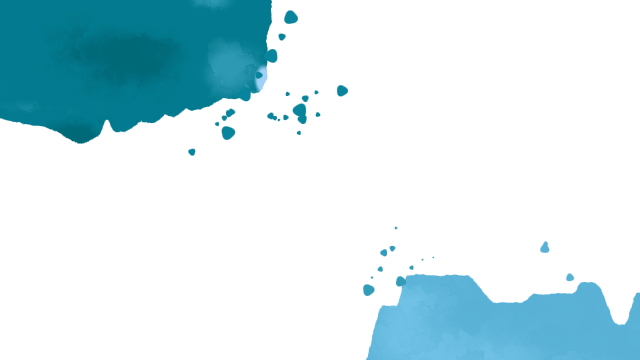
A Shadertoy shader for this background:

```glsl
// Teal and sky-blue watercolour washes in opposite corners of white paper, with splashed drops.
#define PAPER vec3(1.0)
#define TEAL_DEEP vec3(0.0, 0.41, 0.47)
#define TEAL vec3(0.01, 0.48, 0.56)
#define TEAL_LIGHT vec3(0.18, 0.60, 0.70)
#define TEAL_PALE vec3(0.62, 0.82, 0.96)
#define SKY vec3(0.35, 0.70, 0.84)
#define SKY_LIGHT vec3(0.44, 0.76, 0.90)
#define DROP_TEAL vec3(0.03, 0.52, 0.61)
#define DROP_SKY vec3(0.20, 0.61, 0.72)
#define ROUGHNESS 0.035
#define STAIN_CONTRAST 0.45

float hash(vec2 p) {
    return fract(sin(dot(p, vec2(127.1, 311.7))) * 4375.85);
}

// Layered sines, about -1 to 1
float ripple(vec2 p) {
    float sum = 0.0, amp = 0.5;
    for (int i = 0; i < 4; i++) {
        sum += amp * sin(p.x + 1.7 * sin(p.y)) * cos(p.y + sin(p.x * 0.8));
        p = mat2(1.6, 1.2, -1.2, 1.6) * p + 3.1;
        amp *= 0.55;
    }
    return sum;
}

// Flat value of the nearest cell, 0 to 1
float cellTone(vec2 p) {
    vec2 id = floor(p);
    float nearest = 9.0, tone = 0.0;
    for (int j = -1; j <= 1; j++)
    for (int i = -1; i <= 1; i++) {
        vec2 cell = id + vec2(i, j);
        vec2 seed = vec2(hash(cell), hash(cell + 17.3));
        float d = length(cell + seed - p);
        if (d < nearest) { nearest = d; tone = hash(cell + 5.9); }
    }
    return tone;
}

// Ragged pigment patches, centred on zero
float stain(vec2 p) {
    vec2 q = p + 0.25 * vec2(ripple(p * 5.0), ripple(p.yx * 5.0 + 4.0));
    return 0.5 * cellTone(q * vec2(0.9, 1.5)) + 0.3 * cellTone(q * 2.6) + 0.2 * ripple(q * 3.0) - 0.4;
}

// Soft oval spot
float spot(vec2 p, vec2 centre, vec2 size) {
    vec2 q = (p - centre) / size;
    return exp(-dot(q, q));
}

float inkMask(float d) {
    return clamp(0.5 - d / max(fwidth(d), 1e-4), 0.0, 1.0);
}

// Upper-left wash: scalloped lower edge and rough right side
float tealWash(vec2 p) {
    float x = p.x;
    float lower = 5.78 + 0.27 * exp(-1.3 * x) + 0.29 * max(x - 3.1, 0.0)
        - 0.38 * exp(-pow((x - 2.0) / 0.55, 2.0)) + 0.28 * exp(-pow((x - 2.67) / 0.12, 2.0));
    lower += 0.13 * (0.5 - abs(sin(4.6 * x + 0.6 * sin(3.0 * x)))) * smoothstep(2.3, 3.0, x);
    float right = 6.67 + 0.12 * smoothstep(8.1, 8.5, p.y);
    float a = lower - p.y, b = x - right;
    float blend = max(0.3 - abs(a - b), 0.0) / 0.3;
    return max(a, b) + 0.075 * blend * blend + ROUGHNESS * ripple(p * 9.0);
}

// Lower-right wash: a terraced height line
float skyWash(vec2 p) {
    float x = p.x + ROUGHNESS * ripple(p * 7.0);
    float top = -0.3 + 1.65 * smoothstep(9.0, 9.6, x) + 0.77 * smoothstep(9.9, 10.2, x)
        - 0.68 * smoothstep(11.65, 12.4, x) + 0.22 * smoothstep(13.0, 13.4, x)
        + 0.27 * smoothstep(14.3, 14.55, x) - 1.06 * smoothstep(14.85, 15.5, x)
        + 0.83 * smoothstep(15.6, 15.95, x);
    return p.y - top + ROUGHNESS * ripple(p * 8.0 + 2.0);
}

float drop(vec2 p, vec2 centre, float radius) {
    vec2 q = p - centre;
    return length(q) - radius * (1.0 + 0.1 * sin(3.0 * atan(q.y, q.x) + centre.x * 9.0));
}

float tealDrops(vec2 p) {
    float d = drop(p, vec2(8.55, 6.73), 0.135);
    // Trail falling along the wash
    for (float t = 0.0; t < 8.0; t++) {
        float kink = 0.42 * exp(-4.0 * (t - 6.0) * (t - 6.0));
        vec2 c = vec2(7.27 - 0.2 * t - 0.022 * t * t + kink, 8.56 - 0.48 * t);
        d = min(d, drop(p, c, 0.125 + 0.04 * cos(3.1416 * t)));
    }
    // Spiral cluster
    for (float t = 0.0; t < 8.0; t++) {
        float angle = 2.45 * t - 3.75;
        vec2 c = vec2(7.5, 6.24) + 0.23 * sqrt(t) * vec2(cos(angle), sin(angle));
        d = min(d, drop(p, c, 0.045 + 0.12 * exp(-0.6 * t)));
    }
    // Two short rows of specks
    for (float t = 0.0; t < 3.0; t++) {
        d = min(d, drop(p, vec2(5.79 - 0.18 * t, 6.2 - 0.15 * t), 0.08 - 0.015 * t));
        d = min(d, drop(p, vec2(6.77 + 0.1 * t, 6.1 - 0.05 * t), 0.08 - 0.025 * t));
    }
    return d;
}

float skyDrops(vec2 p) {
    float d = 9.0;
    // Rising trail
    for (float t = 0.0; t < 6.0; t++) {
        float even = 1.0 - mod(t, 2.0);
        vec2 c = vec2(9.15 + 0.15 * t + 0.06 * even, 1.75 + 0.31 * t - 0.05 * t * even);
        d = min(d, drop(p, c, t < 0.5 ? 0.14 : 0.05 + 0.035 * sin(1.1 * t - 1.8)));
    }
    // Fading arc
    for (float t = 0.0; t < 4.0; t++)
        d = min(d, drop(p, vec2(10.02 + 0.27 * t, 1.96 + 0.42 * t - 0.073 * t * t), max(0.125 * exp(-0.9 * t), 0.018)));
    return d;
}

void mainImage(out vec4 fragColor, in vec2 fragCoord) {
    vec2 p = fragCoord / iResolution.xy * vec2(16.0, 9.0);
    float grain = STAIN_CONTRAST * stain(p);

    // Pigment depth in the teal wash
    float depth = grain + 0.75 * spot(p, vec2(3.1, 7.6), vec2(1.5, 0.75)) + 0.7 * spot(p, vec2(1.9, 5.6), vec2(0.8, 0.35));
    float light = grain + 0.75 * spot(p, vec2(5.8, 7.2), vec2(0.8, 0.7)) + 0.6 * spot(p, vec2(5.2, 9.0), vec2(0.6, 0.25))
        + 0.3 * spot(p, vec2(0.8, 6.3), vec2(1.2, 0.2));
    vec3 teal = mix(TEAL, TEAL_DEEP, smoothstep(0.1, 0.6, depth));
    teal = mix(teal, TEAL_LIGHT, smoothstep(0.1, 0.7, light));
    teal = mix(teal, TEAL_PALE, smoothstep(0.3, 0.7, spot(p, vec2(6.6, 7.0), vec2(0.25, 0.4))));

    // Paler left and lower parts of the sky wash
    float glow = grain + 0.6 * spot(p, vec2(10.2, 0.9), vec2(1.2, 1.1)) + 0.4 * spot(p, vec2(12.3, 0.0), vec2(2.0, 0.7));
    vec3 sky = mix(SKY, SKY_LIGHT, smoothstep(0.0, 0.7, glow));

    // Layers on the paper
    float loneDrops = min(drop(p, vec2(13.62, 2.78), 0.11), drop(p, vec2(14.25, 2.06), 0.095));
    loneDrops = min(loneDrops, drop(p, vec2(13.64, 2.9), 0.06));
    vec3 color = mix(PAPER, teal, inkMask(tealWash(p)));
    color = mix(color, sky, inkMask(skyWash(p)));
    color = mix(color, SKY, inkMask(loneDrops));
    color = mix(color, DROP_TEAL, inkMask(tealDrops(p)));
    color = mix(color, DROP_SKY, inkMask(skyDrops(p)));
    fragColor = vec4(color, 1.0);
}
```
